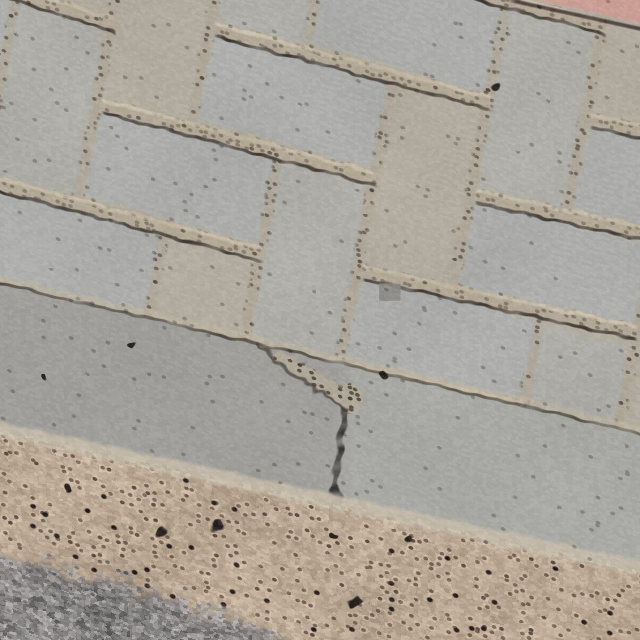
Write a three.js fragment shader that draws this texture.

```glsl
varying vec2 vUv;

float hash(vec2 c) {
  return fract(sin(dot(c, vec2(127.1, 311.7))) * 43758.5);
}

// Distance to the nearest cell point, and that cell's random value
vec2 cells(vec2 p) {
  vec2 nearest = vec2(9.0, 0.0);
  for (int j = -1; j <= 1; j++)
    for (int i = -1; i <= 1; i++) {
      vec2 c = floor(p) + vec2(i, j);
      float d = length(c + 0.15 + 0.7 * vec2(hash(c), hash(c + 37.0)) - p);
      if (d < nearest.x) nearest = vec2(d, hash(c + 71.0));
    }
  return nearest;
}

float ripple(vec2 p) {
  return (sin(p.x + 1.7 * sin(p.y * 0.8)) + sin(p.y * 1.3 + 1.9 * sin(p.x * 0.7))
    + 0.6 * sin(p.x * 2.3 - p.y * 1.9)) / 2.6;
}

float segment(vec2 p, vec2 a, vec2 b) {
  vec2 d = b - a;
  return length(p - a - d * clamp(dot(p - a, d) / dot(d, d), 0.0, 1.0));
}

float disc(vec2 p, vec2 centre, float radius) {
  return 1.0 - smoothstep(radius * 0.7, radius * 1.2, length((p - centre) * vec2(1.0, 1.15)));
}

// Soft mask of the unit square
float unitBox(vec2 q) {
  vec2 e = smoothstep(-0.02, 0.03, q) * smoothstep(-0.02, 0.03, 1.0 - q);
  return e.x * e.y;
}

// Herringbone pavers on a skewed lattice
vec3 paving(vec2 p, float specks, float patches) {
  float mortar = 0.0, shadow = 0.0, light = 0.0, seam = 0.0, cool = 0.0;
  vec2 w = p + 0.0022 * vec2(ripple(p.yx * 110.0), ripple(p * 90.0));
  for (int row = -1; row <= 2; row++)
    for (int k = -2; k <= 3; k++) {
      float r = float(row), n = float(k);
      vec2 start = vec2(0.159, 0.837) + n * vec2(0.178, 0.1185) + r * vec2(0.4076, -0.2604);
      vec2 d = w - start;
      float slope = -0.267 + 0.047 * r;
      float span = smoothstep(-0.004, 0.004, d.x) * (1.0 - smoothstep(0.424, 0.432, d.x));
      float across = d.y - slope * d.x;
      mortar = max(mortar, span * (1.0 - smoothstep(0.009, 0.013, abs(across))));
      shadow = max(shadow, span * (1.0 - smoothstep(0.001, 0.0042, abs(across + 0.0125))));
      light = max(light, span * (1.0 - smoothstep(0.001, 0.005, abs(across - 0.007))));
      float gap = segment(w, start - vec2(0.0365, 0.143), start + vec2(0.0456, 0.2956));
      seam = max(seam, 1.0 - smoothstep(0.003, 0.013, gap));
      cool = max(cool, unitBox(vec2(dot(d, vec2(3.37, -0.79)), -dot(d, vec2(1.93, 6.69)))));
      cool = max(cool, 0.75 * mod(abs(n), 2.0)
        * unitBox(vec2(dot(d, vec2(6.83, -1.05)), dot(d, vec2(0.83, 3.26)))));
    }
  vec3 col = mix(vec3(0.695, 0.675, 0.625), vec3(0.675, 0.678, 0.668), cool);
  col += 0.015 * patches;
  col = mix(col, vec3(0.675, 0.64, 0.58), seam * 0.6);
  col = mix(col, vec3(0.36, 0.32, 0.28), specks * seam * 0.75);
  col = mix(col, vec3(0.70, 0.655, 0.58), mortar * 0.85);
  col = mix(col, vec3(0.42, 0.37, 0.32), specks * mortar * 0.6);
  col = mix(col, vec3(0.80, 0.765, 0.69), light * (0.65 + 0.3 * patches));
  return mix(col, vec3(0.22, 0.19, 0.17), shadow * (0.72 + 0.25 * ripple(p * 70.0)));
}

void main() {
  vec2 p = vUv;
  vec2 q = vec2(p.x, p.y + 0.235 * p.x);
  vec2 grain = cells(q * vec2(150.0, 230.0));
  vec2 grit = cells(q * vec2(85.0, 110.0));
  vec2 pebble = cells(q * vec2(32.0, 40.0) + 5.0);
  float patches = ripple(q * 17.0);
  float specks = (1.0 - smoothstep(0.2, 0.42, grit.x)) * step(0.55, grit.y);

  vec3 col = paving(p, specks, patches);

  // Pink slab beyond the upper joint
  float slab = p.y - 1.005 + 0.22 * (p.x - 0.8);
  col = mix(col, vec3(0.79, 0.62, 0.58), smoothstep(0.0, 0.006, slab));
  col = mix(col, vec3(0.24, 0.19, 0.18), 0.8 * smoothstep(0.79, 0.81, p.x)
    * (1.0 - smoothstep(0.001, 0.005, abs(slab + 0.006))));
  col = mix(col, vec3(0.54, 0.53, 0.51), 0.8 * unitBox((p - vec2(0.592, 0.53)) / vec2(0.034, 0.027)));

  // Kerb, split by a crack
  float kerbTop = p.y - 0.557 + 0.234 * p.x + 0.0025 * ripple(p * 75.0);
  float kerb = 1.0 - smoothstep(-0.002, 0.002, kerbTop);
  vec3 stone = mix(vec3(0.625, 0.62, 0.605), vec3(0.66, 0.66, 0.642), smoothstep(0.51, 0.56, p.x));
  col = mix(col, stone + 0.012 * patches, kerb);
  col = mix(col, vec3(0.75, 0.71, 0.63), 0.6 * (1.0 - smoothstep(0.002, 0.009, abs(kerbTop - 0.007))));
  col = mix(col, vec3(0.28, 0.25, 0.22), (0.65 + 0.3 * ripple(p * 45.0))
    * (1.0 - smoothstep(0.001, 0.0038, abs(kerbTop))));

  vec2 c = p + 0.005 * vec2(ripple(p * 130.0), ripple(p.yx * 120.0));
  float chip = min(segment(c, vec2(0.404, 0.464), vec2(0.449, 0.42)),
    segment(c, vec2(0.449, 0.42), vec2(0.54, 0.362)));
  float cleft = min(segment(c, vec2(0.54, 0.362), vec2(0.522, 0.238)),
    segment(c, vec2(0.522, 0.238), vec2(0.534, 0.203)));
  float rubble = min(segment(c, vec2(0.44, 0.442), vec2(0.54, 0.378)) - 0.007,
    length(c - vec2(0.548, 0.376)) - 0.018);
  col = mix(col, vec3(0.70, 0.665, 0.59), 0.8 * (1.0 - smoothstep(0.0, 0.007, rubble)));
  col = mix(col, vec3(0.27, 0.24, 0.21), specks * (1.0 - smoothstep(0.0, 0.006, rubble)) * 0.8);
  col = mix(col, vec3(0.30, 0.27, 0.24), 0.75 * (1.0 - smoothstep(0.001, 0.005, chip)));
  col = mix(col, vec3(0.19, 0.18, 0.17), (0.65 + 0.35 * ripple(p * vec2(60.0, 170.0)))
    * (1.0 - smoothstep(0.003, 0.008, cleft)));

  // Sandy verge with grit and dark pebbles
  float verge = p.y - 0.329 + 0.217 * p.x + 0.002 * ripple(p * 85.0);
  float sand = 1.0 - smoothstep(-0.008, 0.003, verge);
  vec3 dirt = vec3(0.735, 0.665, 0.585) + 0.025 * patches + 0.1 * (grit.y - 0.5);
  dirt = mix(dirt, vec3(0.36, 0.29, 0.24), specks * step(0.78, grit.y) * 0.75);
  dirt = mix(dirt, vec3(0.16, 0.13, 0.12),
    step(0.87, pebble.y) * (1.0 - smoothstep(0.08, 0.2, pebble.x)));
  col = mix(col, dirt, sand);
  col = mix(col, vec3(0.775, 0.735, 0.665), 0.85 * (1.0 - smoothstep(0.007, 0.016, abs(verge))));

  // Asphalt in the lower corner
  float road = 0.13 - 0.15 * p.x - 0.32 * p.x * p.x - p.y;
  road += 0.012 * ripple(p * 50.0) + 0.03 * (grit.y - 0.5);
  vec3 asphalt = mix(vec3(0.33, 0.33, 0.345), vec3(0.68, 0.67, 0.67),
    clamp(0.6 * grit.y + 0.4 * grain.y + 0.15 * patches, 0.0, 1.0));
  col = mix(col, asphalt, 0.9 * smoothstep(-0.015, 0.02, road));

  // Loose stones
  float stones = max(disc(c, vec2(0.253, 0.169), 0.011), disc(c, vec2(0.339, 0.179), 0.011));
  stones = max(stones, max(disc(c, vec2(0.108, 0.237), 0.007), disc(c, vec2(0.555, 0.06), 0.009)));
  stones = max(stones, max(disc(c, vec2(0.638, 0.156), 0.008), disc(c, vec2(0.521, 0.165), 0.006)));
  stones = max(stones, max(disc(c, vec2(0.206, 0.461), 0.006), disc(c, vec2(0.07, 0.409), 0.006)));
  stones = max(stones, max(disc(c, vec2(0.599, 0.414), 0.007), disc(c, vec2(0.776, 0.866), 0.007)));
  col = mix(col, vec3(0.13, 0.11, 0.10), stones * 0.92);

  // Fine surface grain and sparse pits
  col += (grain.y - 0.5) * mix(0.04, 0.09, sand) + 0.02 * (0.45 - grain.x);
  col *= 1.0 - 0.22 * specks * step(0.965, grit.y);
  gl_FragColor = vec4(col, 1.0);
}
```
